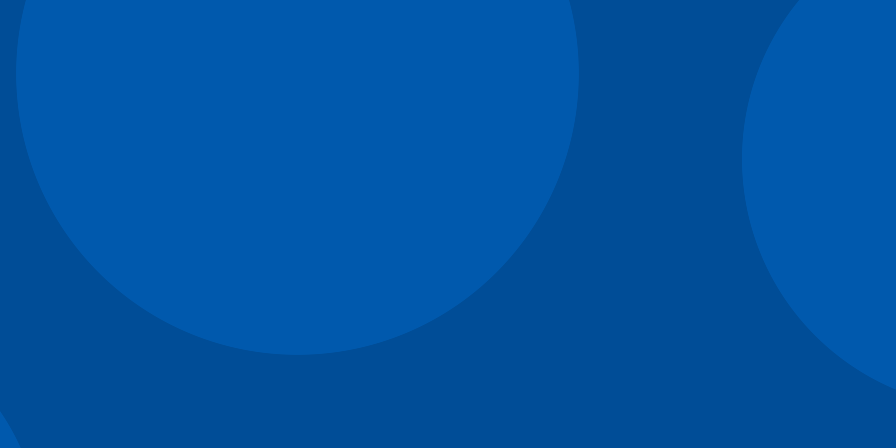
Give the GLSL for this background, as a WebGL 1 fragment shader.

```glsl
precision highp float;

uniform vec2 u_resolution;

const vec3 DEEP_BLUE = vec3(0.0, 0.302, 0.592);
const vec3 BRIGHT_BLUE = vec3(0.0, 0.349, 0.678);

// Coverage of a disc, with an edge one pixel wide
float disc(vec2 point, vec2 center, float radius, float pixel) {
    float dist = length(point - center) - radius;
    return 1.0 - smoothstep(-0.5 * pixel, 0.5 * pixel, dist);
}

void main() {
    // Canvas units: height is 1, width is 2
    vec2 point = gl_FragCoord.xy / u_resolution * vec2(2.0, 1.0);
    float pixel = 1.0 / u_resolution.y;

    // Large upper disc, right disc and lower left corner disc
    float coverage = disc(point, vec2(0.664, 0.836), 0.628, pixel);
    coverage = max(coverage, disc(point, vec2(2.2135, 0.645), 0.5573, pixel));
    coverage = max(coverage, disc(point, vec2(-0.430, -0.2135), 0.522, pixel));

    gl_FragColor = vec4(mix(DEEP_BLUE, BRIGHT_BLUE, coverage), 1.0);
}
```
